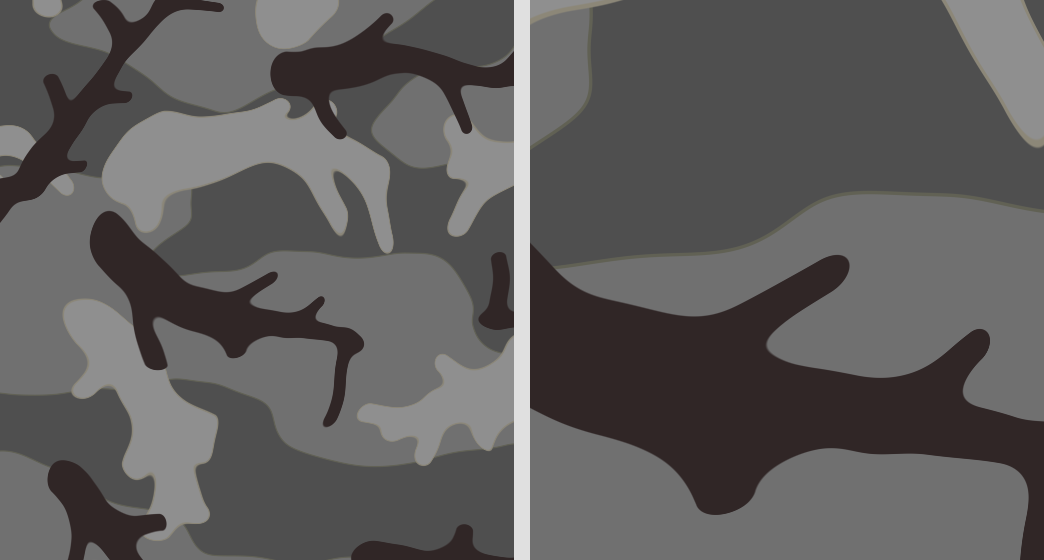
Left, the full canvas; right, a detail of the centre.
Write a WebGL 1 fragment shader that draws this pattern.

```glsl
precision highp float;
// Woodland camouflage in greys: two interlocking ground tones, then pale and
// dark branching limbs. Limbs are tapered capsules on a brick lattice, blended
// smoothly and bent by gradient noise; fine olive lines trace the edges.

uniform vec2 u_resolution;

const float PI = 3.14159;

vec2 hash2(vec2 p) {
  vec2 q = vec2(dot(p, vec2(127.1, 311.7)), dot(p, vec2(269.5, 183.3)));
  return fract(sin(q) * 43758.55);
}

vec2 direction(float angle) {
  return vec2(cos(angle), sin(angle));
}

float cornerSlope(vec2 corner, vec2 offset) {
  return dot(direction(2.0 * PI * hash2(corner).x), offset);
}

float gradientNoise(vec2 p) {
  vec2 i = floor(p), f = p - i;
  vec2 u = f * f * f * (f * (f * 6.0 - 15.0) + 10.0);
  vec2 e = vec2(1.0, 0.0);
  float low = mix(cornerSlope(i, f), cornerSlope(i + e, f - e), u.x);
  float high = mix(cornerSlope(i + e.yx, f - e.yx), cornerSlope(i + 1.0, f - 1.0), u.x);
  return mix(low, high, u.y);
}

vec2 noise2(vec2 p) {
  return vec2(gradientNoise(p), gradientNoise(p + vec2(37.2, 17.8)));
}

float smoothMin(float a, float b, float k) {
  float h = max(k - abs(a - b), 0.0) / k;
  return min(a, b) - h * h * k * 0.25;
}

// Capsule from a to b whose radius runs from ra to rb
float taper(vec2 p, vec2 a, vec2 b, float ra, float rb) {
  vec2 ab = b - a;
  float h = clamp(dot(p - a, ab) / dot(ab, ab), 0.0, 1.0);
  return length(p - a - ab * h) - mix(ra, rb, h);
}

// Signed distance to scattered trunks, each with five side fingers
float limbs(vec2 p, float seed, float halfLength, float thickness, float spread) {
  p += 0.1 * noise2(p * 3.0 + seed) + 0.014 * noise2(p * 11.0 + seed);
  vec2 cell = vec2(0.56, 0.42);
  float d = 1.0;
  for (int j = -1; j <= 1; j++) {
    float row = floor(p.y / cell.y) + float(j);
    float shift = 0.37 * row;
    for (int i = -1; i <= 1; i++) {
      float col = floor(p.x / cell.x - shift) + float(i);
      vec2 id = vec2(col, row) + seed;
      vec2 jitter = hash2(id) - 0.5;
      vec2 pose = hash2(id + 31.7);
      vec2 center = (vec2(col + shift, row) + 0.5 + 0.3 * jitter) * cell;

      // Mostly level, now and then steep, thick end on either side
      float lean = pose.x - 0.5;
      float tilt = 9.0 * lean * lean * lean + PI * step(0.5, pose.y);
      vec2 axis = direction(tilt) * halfLength * (1.0 + 0.4 * jitter.y);
      float trunk = taper(p, center - axis, center + axis, thickness * 1.4, thickness * 0.5);
      d = smoothMin(d, trunk, 0.03);

      for (int k = 0; k < 5; k++) {
        float n = float(k);
        vec2 r = hash2(id + 7.3 * n + 3.1);
        float side = 2.0 * mod(n, 2.0) - 1.0;
        vec2 root = center + axis * (0.4 * n - 0.8 + 0.3 * (r.x - 0.5));
        float reach = thickness * 1.2 + mix(0.03, 0.1, r.x);
        vec2 tip = root + reach * direction(tilt + side * spread * mix(0.6, 1.2, r.y));
        d = smoothMin(d, taper(p, root, tip, thickness * 0.6, thickness * 0.45), 0.03);
      }
    }
  }
  return d;
}

// Positive inside the dark ground: leaning bands broken up by noise
float ground(vec2 p) {
  vec2 q = p + 0.06 * noise2(p * 5.0 + 4.3);
  float bands = 0.3 * sin(12.0 * q.y + 2.0 * q.x - 7.4);
  return bands + gradientNoise(q * vec2(2.2, 4.6) + 8.4)
    + 0.22 * gradientNoise(q * vec2(6.0, 10.0) + 2.7) - 0.02;
}

// Ground value divided by its slope, an approximate signed distance
float groundDistance(vec2 p) {
  vec2 e = vec2(0.002, 0.0);
  float g = ground(p);
  vec2 slope = (vec2(ground(p + e), ground(p + e.yx)) - g) / e.x;
  return -g / max(length(slope), 0.3);
}

void main() {
  vec2 p = gl_FragCoord.xy / u_resolution.y;
  float soft = 0.7 / u_resolution.y;
  float lineHalf = 0.001;

  vec3 midGrey = vec3(0.44);
  vec3 darkGrey = vec3(0.31);
  vec3 paleGrey = vec3(0.56);
  vec3 umber = vec3(0.19, 0.15, 0.15);
  vec3 oliveLine = vec3(0.38, 0.38, 0.33);
  vec3 sandLine = vec3(0.55, 0.53, 0.47);

  float base = groundDistance(p);
  float pale = limbs(p + vec2(0.25, 0.39), 5.0, 0.17, 0.045, 0.9);
  float dark = limbs(p + vec2(0.0, 0.18), 19.0, 0.23, 0.027, 1.2);

  // Paint from the bottom layer up
  vec3 color = mix(darkGrey, midGrey, smoothstep(-soft, soft, base));
  color = mix(oliveLine, color, smoothstep(-soft, soft, abs(base) - lineHalf));
  color = mix(paleGrey, color, smoothstep(-soft, soft, pale));
  color = mix(sandLine, color, smoothstep(-soft, soft, abs(pale) - lineHalf));
  color = mix(umber, color, smoothstep(-soft, soft, dark));
  gl_FragColor = vec4(color, 1.0);
}
```
